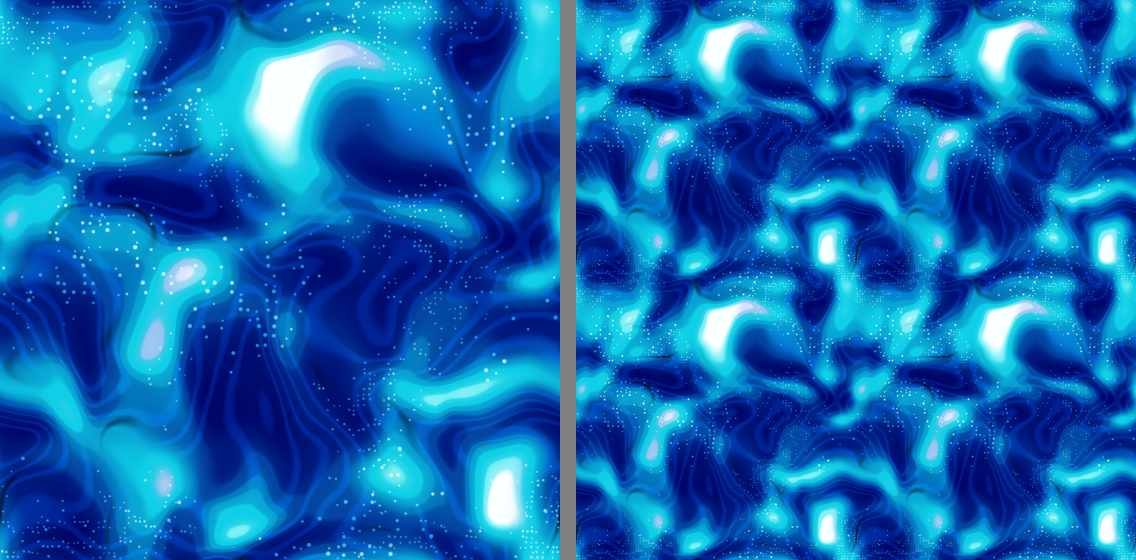
Left, the tile; right, the same tile 2 across and 2 down.
Reproduce this texture procedurally as a WebGL 1 fragment shader.

```glsl
precision highp float;

uniform vec2 u_resolution;

float hash(vec2 cell) {
  return fract(sin(dot(cell, vec2(127.1, 311.7))) * 43758.55);
}

// Gradient noise that wraps after a whole number of cells
float corner(vec2 cell, vec2 offset, float period, float seed) {
  float angle = 6.2832 * hash(mod(cell, period) + seed);
  return dot(vec2(cos(angle), sin(angle)), offset);
}

float noise(vec2 uv, float period, float seed) {
  vec2 p = uv * period + seed * vec2(0.37, 0.71);
  vec2 i = floor(p);
  vec2 f = p - i;
  vec2 s = f * f * f * (f * (f * 6.0 - 15.0) + 10.0);
  vec2 x = vec2(1.0, 0.0);
  return mix(
    mix(corner(i, f, period, seed), corner(i + x, f - x, period, seed), s.x),
    mix(corner(i + x.yx, f - x.yx, period, seed), corner(i + 1.0, f - 1.0, period, seed), s.x),
    s.y);
}

vec2 warp(vec2 uv, float period, float seed) {
  return vec2(noise(uv, period, seed), noise(uv, period, seed + 7.0));
}

// A terrace: a soft glow leading up to a crisp edge
vec3 terrace(vec3 below, vec3 above, float height, float level, float blur) {
  float glow = smoothstep(level - 0.4, level, height);
  float edge = smoothstep(level - blur, level + blur, height);
  return mix(below, above, 0.3 * glow + 0.7 * edge);
}

// Fine dots gathered in patches and strung along curved lines
float sparkle(vec2 uv, float cells, float seed) {
  vec2 id = floor(uv * cells);
  vec2 jitter = vec2(hash(id + seed), hash(id + seed + 19.0));
  vec2 spot = (id + 0.25 + 0.5 * jitter) / cells;
  float line = abs(fract(noise(spot, 3.0, seed) * 9.0) - 0.5);
  float density = smoothstep(0.0, 0.35, noise(spot, 4.0, seed + 5.0))
                * (0.15 + 0.85 * smoothstep(0.25, 0.45, line));
  float radius = (0.1 + 0.14 * jitter.y) / cells;
  float pixel = 1.0 / u_resolution.y;
  float dotShape = 1.0 - smoothstep(radius - pixel, radius + pixel, distance(uv, spot));
  return dotShape * step(hash(id + seed + 41.0), density * 0.8);
}

void main() {
  vec2 uv = gl_FragCoord.xy / u_resolution;

  // Warped height of the liquid, scaled to unit deviation
  vec2 flow = uv + 0.17 * warp(uv, 3.0, 3.0) + 0.045 * warp(uv, 8.0, 11.0);
  float height = 4.2 * (noise(flow, 5.0, 23.0)
                      + 0.4 * noise(flow, 9.0, 31.0)
                      + 0.35 * noise(uv, 2.0, 47.0));

  // Edges range from crisp to blurred across the canvas
  float blur = mix(0.06, 0.28, smoothstep(-0.1, 0.35, noise(uv, 4.0, 53.0)));
  float lilac = smoothstep(0.0, 0.25, noise(uv, 3.0, 59.0));
  vec3 pale = mix(vec3(0.40, 0.92, 0.95), vec3(0.56, 0.76, 0.93), lilac);
  vec3 white = mix(vec3(0.98, 1.0, 1.0), vec3(0.82, 0.88, 0.98), lilac);

  vec3 color = mix(vec3(0.0, 0.02, 0.40), vec3(0.0, 0.11, 0.50),
                   smoothstep(-2.0, -0.6, height));
  color = terrace(color, vec3(0.01, 0.27, 0.63), height, -0.45, blur * 1.5);
  color = terrace(color, vec3(0.01, 0.45, 0.73), height, 0.15, blur);
  color = terrace(color, vec3(0.03, 0.62, 0.81), height, 0.5, blur);
  color = terrace(color, vec3(0.06, 0.81, 0.90), height, 0.92, blur);
  color = terrace(color, pale, height, 1.55, blur * 0.8);
  color = terrace(color, white, height, 1.85, blur * 0.8);

  // Faint swirling veils and dark ink threads in the deeper parts
  vec2 swirl = flow + 0.13 * warp(flow, 4.0, 61.0);
  float depth = 1.0 - smoothstep(0.0, 0.9, height);
  float veil = smoothstep(0.1, 1.0, sin(38.0 * noise(swirl, 4.0, 67.0)));
  color += vec3(0.0, 0.07, 0.13) * veil * depth;
  float thread = 1.0 - smoothstep(0.0, 0.045, abs(noise(swirl, 4.0, 73.0)));
  float inkPatch = smoothstep(0.05, 0.3, noise(uv, 5.0, 79.0));
  color *= 1.0 - 0.6 * thread * inkPatch * (0.2 + 0.8 * depth);

  // Sparkles in two sizes
  vec3 glint = mix(vec3(0.10, 0.66, 0.90), vec3(0.85, 0.98, 1.0),
                   smoothstep(-0.6, 0.7, height));
  color = mix(color, glint, 0.85 * sparkle(uv, 110.0, 83.0));
  color = mix(color, glint, 0.9 * sparkle(uv, 64.0, 97.0));

  gl_FragColor = vec4(clamp(color, 0.0, 1.0), 1.0);
}
```
